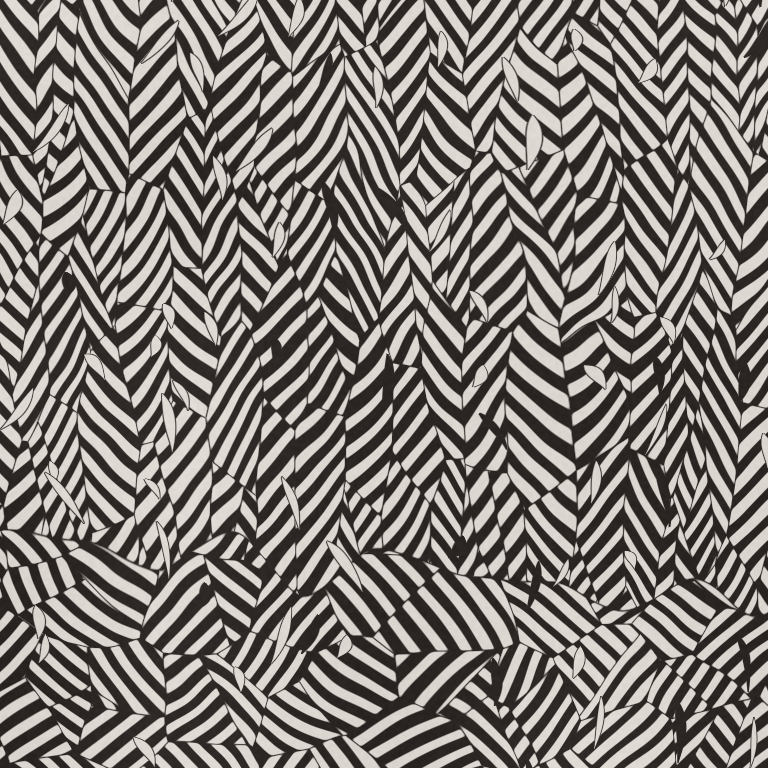
This pattern is drawn by a WebGL 2 fragment shader. Its source:

```glsl
#version 300 es
precision highp float;
// Hand-inked herringbone: tall jittered cells, some split by a slanted seam, carry
// steep arched stripes of alternating slope, giving way to loose striped patches
// near the bottom. Stripe ends meet thin ink seams; slim leaves lie over the top.
uniform vec2 u_resolution;
out vec4 fragColor;

const vec3 INK = vec3(0.168, 0.149, 0.137);
const vec3 PAPER = vec3(0.865, 0.845, 0.822);
const float SEAM = 0.0006;       // half width of the ink line between cells
const float SOFTNESS = 0.0011;   // half width of the ink edge blur

struct Cell { vec2 id; vec2 offset; float edge; };

vec2 hash2(vec2 p) {
    vec3 h = fract(vec3(p.xyx) * vec3(0.1031, 0.1030, 0.0973));
    h += dot(h, h.yzx + 33.33);
    return fract((h.xx + h.yz) * h.zy);
}

vec2 noise2(vec2 p) {
    vec2 i = floor(p), f = fract(p);
    f = f * f * (3.0 - 2.0 * f);
    vec2 low = mix(hash2(i), hash2(i + vec2(1, 0)), f.x);
    vec2 high = mix(hash2(i + vec2(0, 1)), hash2(i + vec2(1, 1)), f.x);
    return mix(low, high, f.y);
}

float smoothMin(float a, float b, float k) {
    float h = max(k - abs(a - b), 0.0) / k;
    return min(a, b) - 0.25 * h * h * k;
}

vec2 siteOf(vec2 id, vec2 jitter, float seed) {
    return id + 0.5 + jitter * (hash2(id + seed) - 0.5);
}

// Voronoi cell in a stretched grid; offset and edge are in canvas units
Cell findCell(vec2 p, vec2 size, vec2 jitter, float seed) {
    vec2 q = p / size, base = floor(q), id = base, nearest = vec2(9.0);
    for (int k = 0; k < 25; k++) {
        vec2 other = base + vec2(k % 5 - 2, k / 5 - 2);
        vec2 d = siteOf(other, jitter, seed) - q;
        if (dot(d, d) < dot(nearest, nearest)) { nearest = d; id = other; }
    }
    float edge = 1.0;
    for (int k = 0; k < 25; k++) {
        vec2 other = base + vec2(k % 5 - 2, k / 5 - 2);
        vec2 d = siteOf(other, jitter, seed) - q, gap = d - nearest;
        if (dot(gap, gap) > 1e-5)
            edge = min(edge, 0.5 * dot(d + nearest, gap) / length(gap / size));
    }
    return Cell(id, -nearest * size, edge);
}

// Cuts some cells in two along a seam leaning up to maxLean from vertical
Cell splitCell(Cell c, float chance, float maxLean) {
    vec2 h = hash2(c.id + 83.1);
    if (h.x > chance) return c;
    float lean = maxLean * (2.0 * h.y - 1.0);
    float side = dot(c.offset, vec2(cos(lean), sin(lean)));
    vec2 id = side > 0.0 ? c.id + vec2(1.0, 101.0) : c.id;
    return Cell(id, c.offset, min(c.edge, abs(side)));
}

// Signed distance to a stripe, positive in the white
float stripe(float v, float period, float share, float slope) {
    return (0.5 * share - abs(fract(v / period) - 0.5)) * period / slope;
}

// Steep arched stripes that mirror from one column to the next
float chevronStripes(Cell c, float y, float share) {
    vec2 h = hash2(c.id + 71.3);
    float side = mod(c.id.x, 2.0) < 0.5 && h.x > 0.2 ? 1.0 : -1.0;
    float pitch = mix(1.0, 1.75, h.y), x = c.offset.x;
    float arch = mix(-2.0, 9.0, fract(h.x * 9.0));
    float v = y + side * pitch * x - arch * x * x + 0.02 * h.x;
    float slope = side * pitch - 2.0 * arch * x;
    return stripe(v, 0.039, share, length(vec2(slope, 1.0)));
}

// Gently bowed stripes at a random slant, more often rising to the right
float patchStripes(Cell c, float share) {
    vec2 h = hash2(c.id + 17.9);
    float angle = mix(0.5, 1.1, h.x) * (h.y < 0.42 ? 1.0 : -1.0);
    vec2 across = vec2(sin(angle), cos(angle));
    float along = dot(c.offset, vec2(across.y, -across.x));
    float bow = 4.0 * (fract(h.y * 7.0) - 0.5);
    float v = dot(c.offset, across) + bow * along * along + 0.024 * h.x;
    return stripe(v, 0.0245, share, length(vec2(1.0, 2.0 * bow * along)));
}

// Lays scattered slim leaves, white or black, over the white shape
float addLeaves(float white, vec2 p, float spacing) {
    vec2 base = floor(p / spacing);
    for (int k = 0; k < 9; k++) {
        vec2 id = base + vec2(k % 3 - 1, k / 3 - 1);
        vec2 h = hash2(id + 5.7), kind = hash2(id + 43.1);
        if (kind.x > 0.36) continue;
        float angle = mix(-0.7, 0.7, h.x);
        vec2 d = p - siteOf(id, vec2(0.9), 29.0) * spacing;
        vec2 q = mat2(cos(angle), sin(angle), -sin(angle), cos(angle)) * d;
        float t = q.y / mix(0.015, 0.042, h.y);
        float width = mix(0.004, 0.0075, kind.y) * (1.0 - t * t) * (1.0 + 0.4 * t);
        float leaf = abs(t) < 1.0 ? width - abs(q.x + 0.004 * t * t) : -0.01;
        white = min(white, -leaf - 2.0 * SEAM);
        if (kind.x < 0.25) white = max(white, leaf);
    }
    return white;
}

void main() {
    float scale = min(u_resolution.x, u_resolution.y);
    vec2 uv = gl_FragCoord.xy / scale;

    // Uneven column widths and a hand-drawn wobble
    vec2 p = uv + 0.02 * (noise2(uv * 6.0) - 0.5) + 0.007 * (noise2(uv * 21.0 + 9.0) - 0.5);
    p.x += 0.06 * (noise2(uv * vec2(5.0, 1.5) + 31.0).x - 0.5);
    float share = 0.505 + 0.2 * (noise2(uv * 11.0 + 3.0).x - 0.5);

    // Columns above, loose patches below a jagged border
    float border = p.y - 0.27 - 0.17 * (noise2(vec2(p.x * 10.0, 2.0)).x - 0.5);
    Cell c;
    float white;
    if (border > 0.0) {
        c = splitCell(findCell(p, vec2(0.056, 0.2), vec2(0.75, 0.95), 11.0), 0.3, 0.35);
        white = chevronStripes(c, p.y, share);
    } else {
        c = splitCell(findCell(p, vec2(0.105, 0.085), vec2(0.95), 57.0), 0.35, 1.2);
        white = patchStripes(c, share);
    }
    float edge = min(c.edge, abs(border) * 0.7);
    white = smoothMin(white, edge - SEAM, 0.003);
    white = addLeaves(white, p, 0.08);

    // Ink edge and faint paper grain
    float blur = max(SOFTNESS, 0.7 / scale);
    vec3 color = mix(INK, PAPER, smoothstep(-blur, blur, white));
    color += 0.025 * (noise2(uv * 240.0).x - 0.5) + 0.03 * (noise2(uv * 4.0 + 7.0).y - 0.5);
    fragColor = vec4(color, 1.0);
}
```
